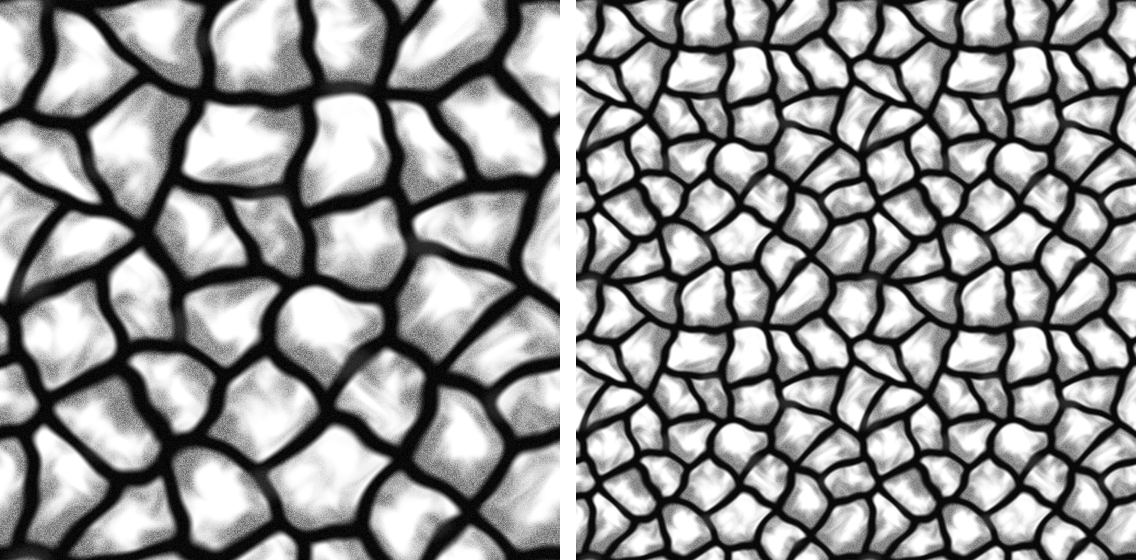
Left: one tile. Right: repeated 2 by 2.
Reproduce this texture procedurally as a Shadertoy shader.

```glsl
// Tiling wall of irregular pale stones with soft black joints and grainy grey smudges.

const float TAU = 6.2831853;
const vec2 GRID = vec2(6.0, 6.0); // stones per tile; rows must be even

vec2 hash2(vec2 p) {
    vec3 q = fract(p.xyx * vec3(0.1031, 0.1030, 0.0973));
    q += dot(q, q.yzx + 33.33);
    return fract((q.xx + q.yz) * q.zy);
}

// Centre of a stone: jittered, every other row shifted by half a stone
vec2 stoneCentre(vec2 cell) {
    vec2 id = mod(cell, GRID);
    vec2 jitter = (hash2(id + 17.0) - 0.5) * 0.78;
    return (cell + 0.5 + jitter + vec2(0.5 * mod(id.y, 2.0), 0.0)) / GRID;
}

// Bends the joints a little, with whole periods per tile
vec2 bend(vec2 p) {
    p += 0.011 * sin(TAU * (p.yx * vec2(4.0, 3.0) + p * vec2(1.0, 2.0)) + vec2(0.7, 2.1));
    return p + 0.0035 * sin(TAU * (p.yx * vec2(11.0, 10.0) - p * vec2(3.0, 2.0)));
}

float softMin(float a, float b, float k) {
    float h = max(k - abs(a - b), 0.0) / k;
    return min(a, b) - h * h * k * 0.25;
}

// Layered, folded sines, about -1 to 1
float clouds(vec2 p) {
    float sum = 0.0, weight = 0.6;
    for (int i = 0; i < 3; i++) {
        p += 0.5 * sin(p.yx * 1.3 + float(i));
        sum += weight * sin(p.x) * cos(p.y) * 1.5;
        p = mat2(1.3, 1.1, -1.1, 1.3) * p + 2.4;
        weight *= 0.55;
    }
    return sum;
}

void mainImage(out vec4 fragColor, in vec2 fragCoord) {
    vec2 uv = fragCoord / iResolution.xy;
    vec2 p = bend(uv);
    vec2 base = floor(p * GRID);

    // Nearest stone
    vec2 stone = base, toCentre = vec2(9.0);
    for (int y = -2; y <= 2; y++)
    for (int x = -2; x <= 2; x++) {
        vec2 cell = base + vec2(x, y);
        vec2 offset = stoneCentre(cell) - p;
        if (dot(offset, offset) < dot(toCentre, toCentre)) {
            toCentre = offset;
            stone = cell;
        }
    }

    // Distance to the joint, with rounded corners
    float edge = 1.0;
    for (int y = -2; y <= 2; y++)
    for (int x = -2; x <= 2; x++) {
        if (x == 0 && y == 0) continue;
        vec2 offset = stoneCentre(stone + vec2(x, y)) - p;
        float border = dot(0.5 * (toCentre + offset), normalize(offset - toCentre));
        edge = softMin(edge, border, 0.012);
    }

    // Smudges: darker near the rim, on one side, and in clouds
    vec2 seed = hash2(mod(stone, GRID) + 51.0);
    float rim = 1.0 - smoothstep(0.02, 0.075, edge);
    float angle = TAU * seed.x;
    vec2 darkSide = vec2(cos(angle), sin(angle)) + vec2(0.3, -0.5);
    float side = dot(-toCentre, darkSide) / 0.08;
    float cloud = clouds(-toCentre * 36.0 + seed * 40.0);
    float shade = 0.46 * smoothstep(0.1, 1.1, 0.7 * rim + 0.4 * cloud + 0.3 * side);

    // Joints, faded in a few places
    float fade = sin(TAU * (uv.x * 2.0 + uv.y) + 1.0) * sin(TAU * (uv.y * 3.0 - uv.x) + 2.0);
    float joint = 0.035 + 0.13 * smoothstep(0.7, 1.0, fade);
    float face = smoothstep(0.006, 0.0215, edge);
    float light = mix(joint, 1.0 - shade, face);

    // Fine grain, strongest in the greys
    vec2 grain = hash2(floor(uv * 512.0) + 7.0);
    light += (grain.x + grain.y - 1.0) * (0.035 * (1.0 - face) + 0.32 * shade * face);

    fragColor = vec4(vec3(clamp(light, 0.0, 1.0)), 1.0);
}
```
